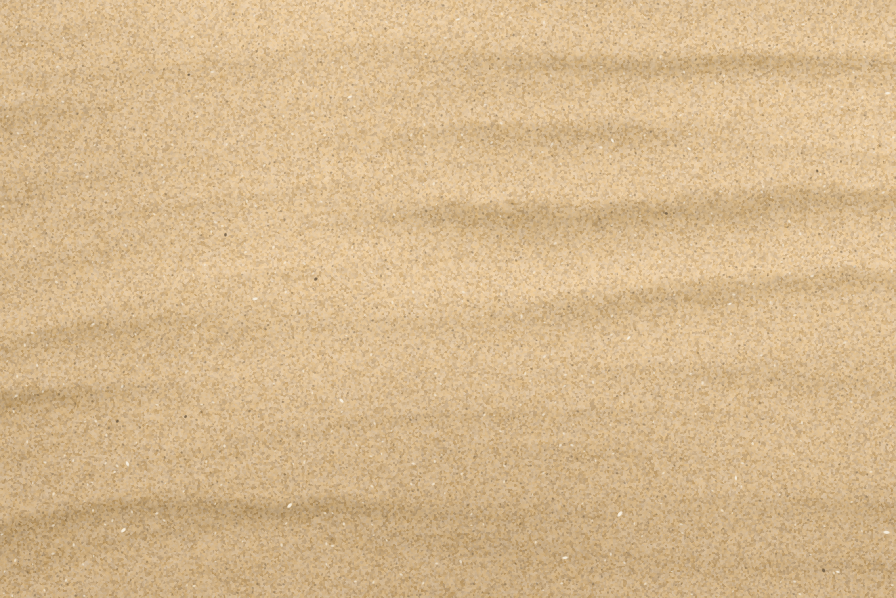
A Shadertoy shader for this texture:

```glsl
const vec3 SAND = vec3(0.872, 0.756, 0.592);
const vec3 SHADOW_TINT = vec3(0.96, 0.97, 1.04);
const vec3 GRAIN_TINT = vec3(0.90, 0.98, 1.08);
const vec3 OCHRE_SHIFT = vec3(0.02, -0.02, -0.10);
const vec3 SHELL = vec3(0.97, 0.94, 0.88);
const vec3 DARK_MINERAL = vec3(0.40, 0.33, 0.24);

vec2 hash2(vec2 p) {
    vec3 q = fract(p.xyx * vec3(0.1031, 0.1030, 0.0973));
    q += dot(q, q.yzx + 33.33);
    return fract((q.xx + q.yz) * q.zy);
}

float cornerSlope(vec2 cell, vec2 corner, vec2 f) {
    float angle = 6.2832 * hash2(cell + corner).x;
    return dot(vec2(cos(angle), sin(angle)), f - corner);
}

float gradientNoise(vec2 p) {
    vec2 cell = floor(p), f = fract(p);
    vec2 u = f * f * f * (f * (f * 6.0 - 15.0) + 10.0);
    float low = mix(cornerSlope(cell, vec2(0, 0), f), cornerSlope(cell, vec2(1, 0), f), u.x);
    float high = mix(cornerSlope(cell, vec2(0, 1), f), cornerSlope(cell, vec2(1, 1), f), u.x);
    return mix(low, high, u.y);
}

// Packed rounded grains: x is brightness, y is ochre content
vec2 grains(vec2 p, float sharpness) {
    vec2 cell = floor(p), tone = vec2(0.0);
    float total = 0.0;
    for (int j = -1; j <= 1; j++)
    for (int i = -1; i <= 1; i++) {
        vec2 id = cell + vec2(i, j);
        vec2 offset = id + hash2(id) - p;
        float weight = exp(-sharpness * dot(offset, offset));
        tone += weight * hash2(id + 71.0);
        total += weight;
    }
    return tone / total - 0.5;
}

// Long bowed ripples: soft crest, shadow fading downward
float ripples(vec2 p, float rows, float wander, float seed) {
    float bow = -0.11 * (p.x - 0.95) * (p.x - 0.95);
    float phase = (p.y - bow) * rows + seed;
    phase += wander * gradientNoise(p * vec2(1.3, 2.8) + seed);
    phase += 0.10 * gradientNoise(p * vec2(9.0, 16.0) + seed);
    phase += 0.09 * gradientNoise(p * vec2(50.0, 70.0) + seed);
    float row = floor(phase);
    float below = 1.0 - fract(phase);
    float presence = gradientNoise(vec2(p.x * 1.3 + row * 5.7, row * 3.37 + seed));
    float profile = smoothstep(0.0, 0.36, below) * exp(-2.4 * below) * (1.0 - below);
    return 3.0 * profile * smoothstep(-0.30, 0.36, presence);
}

// Sparse elongated chips, one candidate per grid cell
float chips(vec2 p, float grid, float density, float size, float stretch, float seed) {
    vec2 cell = floor(p * grid);
    vec2 pick = hash2(cell + seed);
    vec2 center = (cell + 0.2 + 0.6 * hash2(cell + seed + 19.0)) / grid;
    float angle = 6.2832 * pick.y;
    vec2 axis = vec2(cos(angle), sin(angle));
    vec2 d = p - center;
    vec2 local = vec2(dot(d, axis) / stretch, dot(d, vec2(-axis.y, axis.x)));
    float radius = size * mix(0.5, 1.0, fract(pick.y * 7.0));
    float blur = 0.7 / iResolution.y;
    float cover = 1.0 - smoothstep(radius - blur, radius + blur, length(local));
    return cover * step(pick.x, density);
}

void mainImage(out vec4 fragColor, in vec2 fragCoord) {
    vec2 p = fragCoord / iResolution.y;

    // Broad light: dimmer toward the bottom and the left
    float light = 0.014 - 0.085 * smoothstep(0.55, -0.05, p.y);
    light -= 0.03 * smoothstep(0.55, 0.0, p.x);
    light += 0.04 * gradientNoise(p * vec2(1.4, 4.0) + 4.3);

    // Ripple relief
    float shadow = 0.105 * ripples(p, 8.2, 0.85, 3.4);
    shadow += 0.03 * ripples(p, 13.0, 1.2, 11.7);
    vec3 color = SAND + light - shadow * SHADOW_TINT;

    // Grain at two sizes, most of it pale with a darker tail
    vec2 fine = grains(p * 285.0, 10.0);
    vec2 coarse = grains(p * 160.0 + 37.0, 10.0);
    float tone = fine.x - 0.9 * fine.x * fine.x + 0.05;
    color += GRAIN_TINT * (0.135 * tone + 0.035 * coarse.x);
    color += OCHRE_SHIFT * (0.75 * fine.y + 0.3 * coarse.y);

    // Dark minerals and pale shell fragments
    color = mix(color, DARK_MINERAL, 0.42 * chips(p, 75.0, 0.13, 0.0017, 1.3, 5.0));
    color = mix(color, DARK_MINERAL, 0.80 * chips(p, 12.0, 0.03, 0.0026, 1.3, 43.0));
    color = mix(color, SHELL, 0.65 * chips(p, 60.0, 0.09, 0.0019, 1.5, 83.0));
    color = mix(color, SHELL, 0.95 * chips(p, 11.0, 0.10, 0.0026, 2.0, 127.0));

    fragColor = vec4(clamp(color, 0.0, 1.0), 1.0);
}
```
